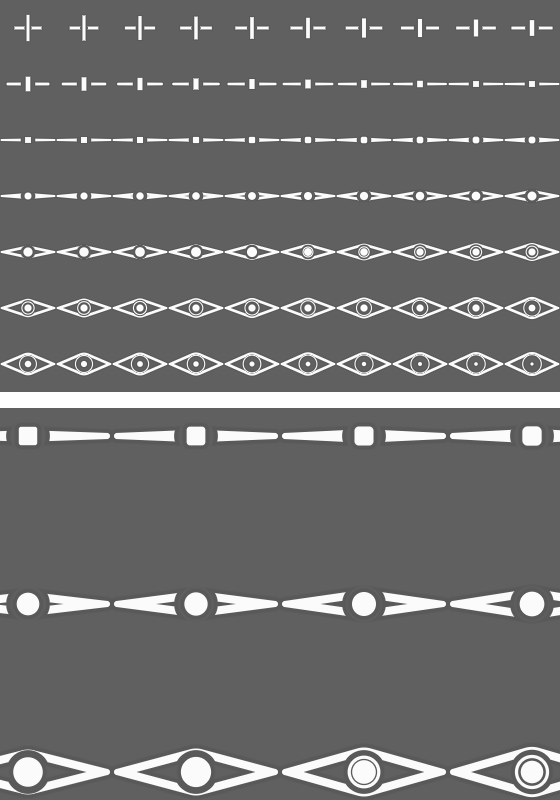
Top: the whole. Bottom: its middle third, enlarged.
Give the GLSL for this pattern, as a Shadertoy shader.

```glsl
// A grid of 70 white figures that morph step by step from a cross into an open eye.
#define COLS 10.0
#define ROWS 7.0
#define UNITS 76.8        // drawing units per cell
#define LID_WIDTH 3.7
#define RING_WIDTH 1.5
#define RING_START 45.0   // first step that shows the iris ring
#define HALO 2.5          // reach of the faint dark rim
#define GROUND vec3(0.378)
#define RIM vec3(0.35)
#define INK vec3(0.985)

// Progress from 0 to 1 between two steps
float ramp(float a, float b, float n) {
    return clamp((n - a) / (b - a), 0.0, 1.0);
}

float roundBox(vec2 p, vec2 halfSize, float radius) {
    vec2 q = abs(p) - halfSize + radius;
    return length(max(q, 0.0)) + min(max(q.x, q.y), 0.0) - radius;
}

// Hull of a central disc and two small discs at x = +-reach
float almond(vec2 p, float radius, float tip, float reach) {
    p = abs(p);
    float b = (radius - tip) / reach;
    float a = sqrt(1.0 - b * b);
    float k = dot(p, vec2(a, -b));
    if (k < 0.0) return length(p) - radius;
    if (k > a * reach) return length(p - vec2(reach, 0.0)) - tip;
    return dot(p, vec2(b, a)) - radius;
}

// Side strokes that taper, split and open into eyelids
float lids(vec2 p, float n) {
    float outer = 18.5 + 19.0 * ramp(0.0, 17.5, n);
    float tip = 2.0 - 0.6 * ramp(8.0, 20.0, n);
    float reach = outer - tip * ramp(3.0, 12.0, n);
    float height = 2.0 + 2.2 * ramp(20.0, 30.0, n) + 7.0 * ramp(30.0, 45.0, n)
                 + 4.3 * ramp(45.0, 60.0, n) + ramp(60.0, 69.0, n);
    float gap = 5.0 + 5.0 * ramp(0.0, 10.0, n)
              + 2.5 * ramp(45.0, 60.0, n) + ramp(60.0, 69.0, n);
    float hull = almond(p, height, tip, reach);
    float outline = max(hull, -hull - LID_WIDTH);
    outline = max(outline, abs(p.x) - outer);
    return max(outline, gap - length(p));
}

// Upright bar that shrinks to a square, then rounds into the pupil
float pupil(vec2 p, float n) {
    if (n >= RING_START) {
        float radius = 5.4 - 0.5 * ramp(45.0, 47.0, n) - 2.7 * ramp(58.0, 69.0, n);
        return length(p) - radius;
    }
    float grow = 0.7 * ramp(20.0, 30.0, n) + 2.2 * ramp(30.0, 44.0, n);
    vec2 halfSize = mix(vec2(2.0, 18.0), vec2(4.0), ramp(0.0, 17.5, n)) + grow;
    return roundBox(p, halfSize, halfSize.x * ramp(20.0, 31.0, n));
}

float irisRing(vec2 p, float n) {
    if (n < RING_START) return UNITS;
    float outer = 7.5 + 4.8 * ramp(45.0, 60.0, n) + 1.2 * ramp(60.0, 69.0, n);
    return abs(length(p) - outer + 0.5 * RING_WIDTH) - 0.5 * RING_WIDTH;
}

void mainImage(out vec4 fragColor, in vec2 fragCoord) {
    // Cells count rightward, then downward from the top
    vec2 grid = vec2(fragCoord.x, iResolution.y - fragCoord.y) * COLS / iResolution.x;
    vec2 cell = min(floor(grid), vec2(COLS, ROWS) - 1.0);
    float n = cell.y * COLS + cell.x;
    vec2 p = (grid - cell - 0.5) * UNITS;

    float d = min(lids(p, n), min(pupil(p, n), irisRing(p, n)));
    float pixel = UNITS * COLS / iResolution.x;

    // Faint dark rim, then the smoothed figure
    vec3 color = mix(RIM, GROUND, smoothstep(0.5 * HALO, HALO, d));
    color = mix(color, INK, clamp(0.5 - d / pixel, 0.0, 1.0));
    fragColor = vec4(color, 1.0);
}
```
